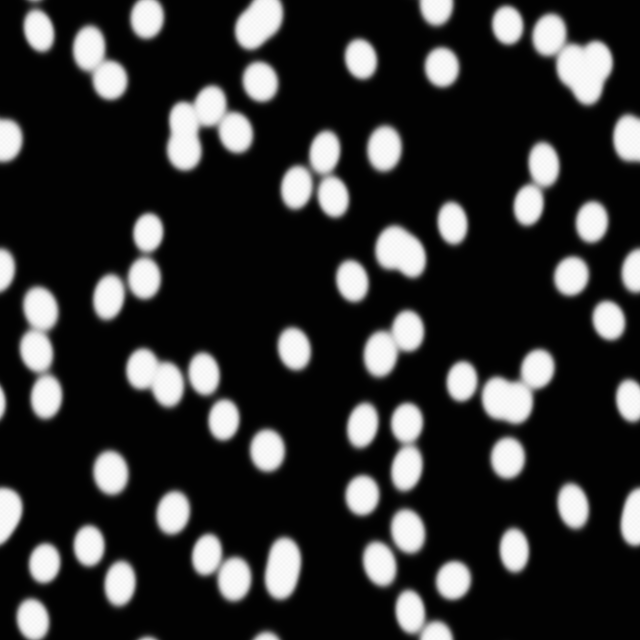
Write a Shadertoy shader that draws this pattern.

```glsl
// Soft white oval cells scattered on black, fusing into chains where they meet; tiles seamlessly.

const float GRID = 10.0;        // cells per side, whole so the layout wraps
const float FUSION = 2.2;       // higher values give thinner necks
const float MEAN_RADIUS = 0.028;
const float EDGE_BLUR = 0.0026;

vec3 hash3(vec2 cell, float seed) {
    vec3 h = fract(vec3(cell, seed + cell.x) * vec3(0.1031, 0.1030, 0.0973) + seed * 0.137);
    h += dot(h, h.yxz + 33.33);
    return fract((h.xxy + h.yzz) * h.zyx);
}

// Squared distance to a tilted upright oval, 1 on its rim
float ovalDistance2(vec2 offset, vec3 shape) {
    float tilt = (shape.x - 0.5) * 0.6;
    float c = cos(tilt), s = sin(tilt);
    vec2 radii = vec2(0.0245, 0.0325) * mix(vec2(0.91), vec2(1.09), shape.yz);
    vec2 q = mat2(c, -s, s, c) * offset / radii;
    return dot(q, q);
}

// Signed distance to the fused ovals, in canvas units
float cellDistance(vec2 uv) {
    vec2 home = floor(uv * GRID);
    float field = 1e-9;
    for (int y = -1; y <= 1; y++)
    for (int x = -1; x <= 1; x++) {
        vec2 cell = home + vec2(x, y);
        vec2 wrapped = mod(cell, GRID);
        vec3 place = hash3(wrapped, 3.0);
        if (place.z > 0.81) continue;   // leave some cells empty
        vec2 center = (cell + place.xy) / GRID;
        field += exp(-FUSION * ovalDistance2(uv - center, hash3(wrapped, 8.0)));
    }
    float softDistance2 = max(-log(field) / FUSION, 0.0);
    return (sqrt(softDistance2) - 1.0) * MEAN_RADIUS;
}

void mainImage(out vec4 fragColor, in vec2 fragCoord) {
    vec2 uv = fragCoord / iResolution.xy;
    float coverage = 1.0 / (1.0 + exp(cellDistance(uv) / EDGE_BLUR));

    // Barely visible woven grain inside the cells
    vec2 wave = sin(uv * 6.2831853 * 120.0);
    float white = 0.972 + 0.012 * wave.x * wave.y;

    fragColor = vec4(vec3(mix(0.008, white, coverage)), 1.0);
}
```
